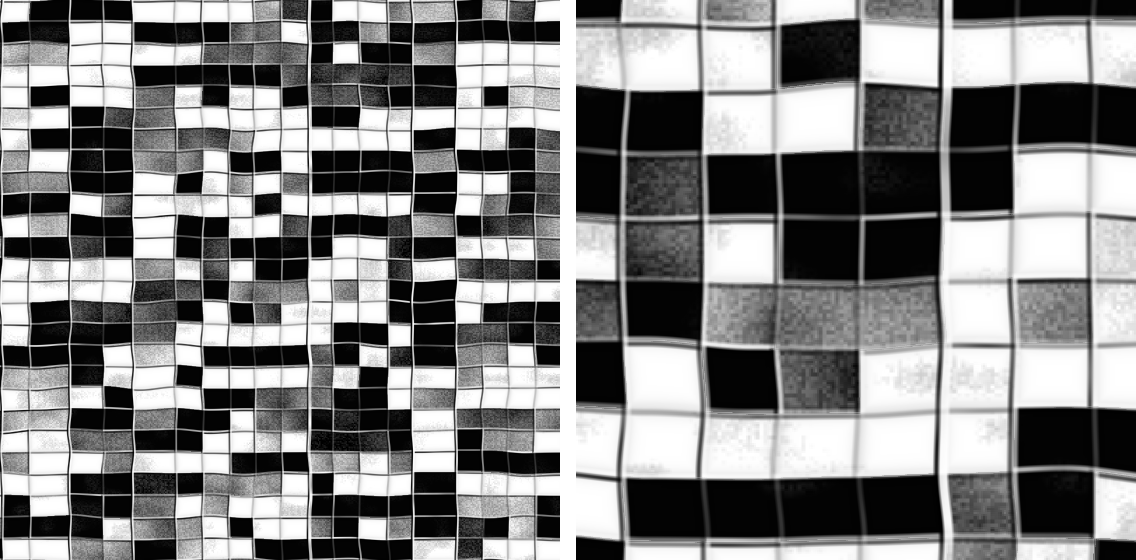
Left: the whole. Right: its middle third, enlarged.
Reproduce this pattern procedurally as a three.js fragment shader.

```glsl
// Uneven patchwork of black, grey and white blocks: 26 rows across 19 columns.
// Neighbouring blocks join into random runs; seams are paired dark and light
// hairlines, bent by noise, over grainy smudged ink.
varying vec2 vUv;

const float ROWS = 26.0;
const float HAIRLINE = 0.0009;
const float SOFTNESS = 0.0013;

float hash(vec2 p) {
  return fract(sin(dot(p, vec2(127.1, 311.7))) * 43758.5453);
}

float noise(vec2 p) {
  vec2 i = floor(p), f = fract(p);
  f = f * f * (3.0 - 2.0 * f);
  return mix(mix(hash(i), hash(i + vec2(1.0, 0.0)), f.x),
             mix(hash(i + vec2(0.0, 1.0)), hash(i + vec2(1.0, 1.0)), f.x), f.y);
}

float line(float d, float halfWidth) {
  return 1.0 - smoothstep(halfWidth, halfWidth + SOFTNESS, abs(d));
}

// Column index at x, with the left and right edges of that column
float findColumn(float x, out vec2 span) {
  vec4 edges[5];
  edges[0] = vec4(0.003, 0.053, 0.125, 0.185);
  edges[1] = vec4(0.238, 0.314, 0.362, 0.410);
  edges[2] = vec4(0.454, 0.503, 0.553, 0.595);
  edges[3] = vec4(0.642, 0.694, 0.737, 0.815);
  edges[4] = vec4(0.862, 0.908, 0.956, 1.010);
  float column = -1.0;
  span = vec2(-0.04, 2.0);
  for (int i = 0; i < 5; i++) {
    for (int j = 0; j < 4; j++) {
      float edge = edges[i][j];
      if (x >= edge) {
        column += 1.0;
        span.x = edge;
      } else {
        span.y = min(span.y, edge);
      }
    }
  }
  return column;
}

// Long upright seams that no run of blocks crosses
bool isBold(float k) {
  return any(equal(vec3(k), vec3(0.0, 2.0, 4.0))) ||
         any(equal(vec3(k), vec3(10.0, 14.0, 15.0)));
}

bool isJoined(float k, float row) {
  return !isBold(k) && hash(vec2(k + 3.7, row + 9.1)) < 0.42;
}

// Leftmost column of the run that holds column k
float runStart(float k, float row) {
  for (int i = 0; i < 5; i++) {
    if (isJoined(k, row)) k -= 1.0;
  }
  return k;
}

// Ink of one block: solid black, shaded grey or smudged white
float blockTone(float k, float row, vec2 local, vec2 p) {
  float inkRow = row - step(hash(vec2(k + 41.0, row)), 0.1);
  vec2 run = vec2(runStart(k, inkRow), inkRow);
  float pick = hash(run + 17.3);
  float grain = hash(floor(p * 400.0)) - 0.5;
  float smudge = noise(p * vec2(24.0, 34.0) + run * 3.0);
  if (pick < 0.31) return 0.01 + 0.12 * smoothstep(0.6, 1.0, smudge) * (0.5 + grain);
  if (pick < 0.60) {
    float slope = (hash(vec2(k, row) + 5.9) - 0.5) * 0.6;
    float grey = mix(0.12, 0.82, hash(run + 29.1));
    return grey + (local.x - 0.5) * slope + (smudge - 0.5) * 0.25 + grain * 0.2;
  }
  return 1.08 - 0.24 * smoothstep(0.55, 1.0, smudge) + grain * 0.14;
}

// Dark hairline on one side of the seam, light on the other
float drawSeam(float tone, float d, float strength, float halfWidth) {
  tone = mix(tone, 0.0, strength * line(d + halfWidth + HAIRLINE, HAIRLINE));
  return mix(tone, 1.0, strength * line(d - HAIRLINE, halfWidth));
}

float patchwork(vec2 p) {
  // Gently bent grid
  vec2 bent = p;
  bent.x += 0.005 * (noise(p * vec2(9.0, 26.0)) - 0.5);
  bent.y += 0.007 * (noise(p * vec2(16.0, 13.0) + 40.0) - 0.5);

  vec2 span;
  float k = findColumn(bent.x, span);
  float row = floor(bent.y * ROWS);
  vec2 local = vec2((bent.x - span.x) / (span.y - span.x), fract(bent.y * ROWS));
  float tone = clamp(blockTone(k, row, local, p), 0.0, 1.0);

  // Signed distance to the nearest seam on each axis
  bool nearLeft = local.x < 0.5;
  bool nearBase = local.y < 0.5;
  float dx = nearLeft ? bent.x - span.x : bent.x - span.y;
  float dy = (nearBase ? local.y : local.y - 1.0) / ROWS;
  float seamColumn = nearLeft ? k : k + 1.0;
  float seamRow = nearBase ? row : row + 1.0;

  // Soft shade gathered along the block borders
  float border = min(abs(dx), abs(dy));
  tone *= 1.0 - 0.18 * exp(-border * 350.0);

  float wear = 0.6 + 0.4 * noise(p * 45.0);
  float across = mix(0.35, 1.0, hash(vec2(k + 71.0, seamRow)));
  tone = drawSeam(tone, dy, across * wear, HAIRLINE);

  float upright = isJoined(seamColumn, row) ? 0.22 : 0.75;
  if (isBold(seamColumn)) upright = 1.0;
  float halfWidth = seamColumn == 10.0 ? 0.0021 : HAIRLINE;
  return drawSeam(tone, dx, upright * wear, halfWidth);
}

void main() {
  // Four samples smooth the block edges
  float tone = 0.0;
  for (int i = 0; i < 4; i++) {
    vec2 corner = vec2(mod(float(i), 2.0), floor(float(i) / 2.0)) - 0.5;
    tone += 0.25 * patchwork(vUv + corner * 0.001);
  }
  gl_FragColor = vec4(vec3(tone), 1.0);
}
```
